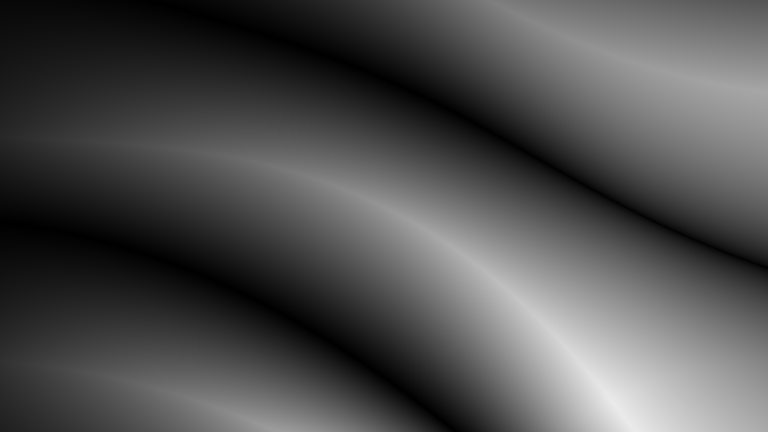
A WebGL 2 fragment shader for this background:

```glsl
#version 300 es
precision highp float;
// Soft grey folds: creased bright ridges and dark valleys sweeping down to the right.

#define FOLD_COUNT 7        // alternating valleys (even) and ridges (odd)
#define BASE_LIGHT 0.13     // ridge light at the upper left
#define LIGHT_ACROSS 0.43   // gain towards the right
#define LIGHT_DOWN 0.07     // gain towards the bottom
#define LIGHT_CORNER 0.36   // extra gain towards the lower right
#define MAX_LIGHT 0.92
#define RIGHT_SOFTNESS 0.65 // ramp exponent on the right side

uniform vec2 u_resolution;
out vec4 outColor;

float cubic(vec4 k, float x) {
    return k.x + x * (k.y + x * (k.z + x * k.w));
}

// Depth below the top edge of each fold line, ordered from top to bottom.
float foldDepth(int fold, float x) {
    float upperRidge = cubic(vec4(-1.037, 2.29, -1.04, 0.0), x);
    float lowerRidge = cubic(vec4(0.838, 0.11, 0.94, 0.0), x);
    if (fold == 0) return upperRidge - 0.38;
    if (fold == 1) return upperRidge;
    if (fold == 2) {
        float t = x - 0.7;
        return 0.367 + 0.45 * t + 0.1425 * tanh(4.0 * t);
    }
    if (fold == 3) return cubic(vec4(0.317, 0.098, -0.197, 1.302), x);
    if (fold == 4) return cubic(vec4(0.514, 0.19, 1.06, 0.0), x);
    if (fold == 5) return lowerRidge;
    return lowerRidge + 0.4;
}

// Signed distance to a fold line, corrected for its slope.
float foldDistance(int fold, vec2 p, float aspect) {
    const float STEP = 0.005;
    float rise = foldDepth(fold, p.x + STEP) - foldDepth(fold, p.x - STEP);
    float slope = rise / (2.0 * STEP * aspect);
    return (foldDepth(fold, p.x) - p.y) / sqrt(1.0 + slope * slope);
}

// Height between neighbouring folds: 0 in a valley, 1 on a ridge.
float foldHeight(vec2 p, float aspect) {
    float height = 0.0;
    float above = foldDistance(0, p, aspect);
    for (int i = 1; i < FOLD_COUNT; i++) {
        float below = foldDistance(i, p, aspect);
        if (above <= 0.0 && below > 0.0) {
            float ramp = -above / (below - above);
            height = i % 2 == 1 ? ramp : 1.0 - ramp;
        }
        above = below;
    }
    return height;
}

void main() {
    vec2 p = gl_FragCoord.xy / u_resolution;
    p.y = 1.0 - p.y;
    float aspect = u_resolution.x / u_resolution.y;

    // Broader highlights on the right
    float softness = mix(1.0, RIGHT_SOFTNESS, smoothstep(0.5, 0.85, p.x));
    float shade = pow(foldHeight(p, aspect), softness);

    // Light grows towards the lower right
    float across = sin(1.5708 * p.x);
    float light = BASE_LIGHT + LIGHT_ACROSS * across
                + p.y * (LIGHT_DOWN + LIGHT_CORNER * across);
    outColor = vec4(vec3(shade * min(light, MAX_LIGHT)), 1.0);
}
```
